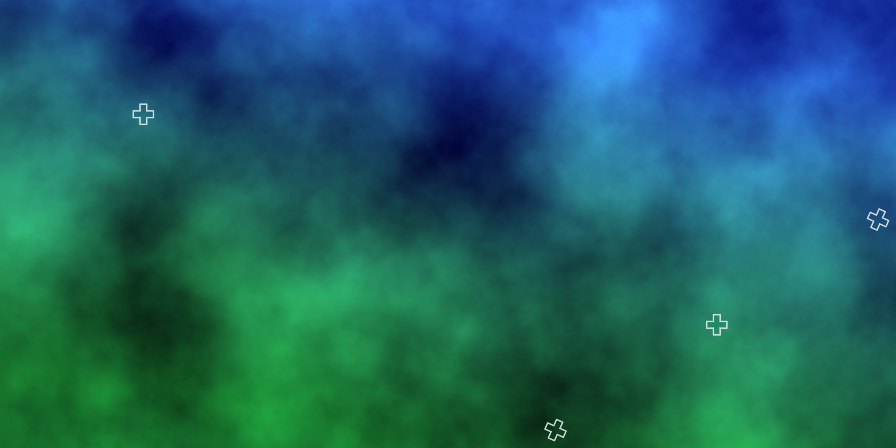
A Shadertoy shader for this background:

```glsl
// Soft nebula clouds fading from green at the lower left to blue at the top,
// with a few small outlined plus signs. Rotated octaves of value noise set the
// brightness and bend the hue gradient; the signs are distance functions.

float hash(vec2 cell) {
    uvec2 q = uvec2(ivec2(cell)) * uvec2(1597u, 3812u);
    uint n = (q.x ^ q.y ^ 7919u) * 747796u;
    n = (n ^ (n >> 15u)) * 277803u;
    n = (n ^ (n >> 13u)) * 668265u;
    n ^= n >> 16u;
    return float(n & 65535u) / 65535.0;
}

float valueNoise(vec2 p) {
    vec2 cell = floor(p), f = fract(p);
    f = f * f * (3.0 - 2.0 * f);
    float low = mix(hash(cell), hash(cell + vec2(1, 0)), f.x);
    float high = mix(hash(cell + vec2(0, 1)), hash(cell + vec2(1, 1)), f.x);
    return mix(low, high, f.y);
}

mat2 rotation(float angle) {
    float c = cos(angle), s = sin(angle);
    return mat2(c, s, -s, c);
}

float clouds(vec2 p) {
    float sum = 0.0, amplitude = 0.5;
    for (int octave = 0; octave < 7; octave++) {
        sum += amplitude * valueNoise(p);
        p = rotation(0.65) * p * 2.02 + vec2(17.3, 9.1);
        amplitude *= 0.5;
    }
    return sum;
}

float box(vec2 p, vec2 halfSize) {
    vec2 d = abs(p) - halfSize;
    return length(max(d, 0.0)) + min(max(d.x, d.y), 0.0);
}

float plusSign(vec2 p) {
    vec2 arm = vec2(0.0225, 0.0075);
    return min(box(p, arm), box(p, arm.yx));
}

void mainImage(out vec4 fragColor, in vec2 fragCoord) {
    vec2 uv = fragCoord / iResolution.xy;
    vec2 p = fragCoord / iResolution.y;
    float aspect = iResolution.x / iResolution.y;
    float pixel = 1.0 / iResolution.y;

    // Cloud brightness, slightly stronger towards the lower left
    float light = 0.46 + 1.35 * (clouds(p * 3.0 + vec2(31.0, 12.0)) - 0.5);
    light += 0.14 * (1.0 - uv.x - uv.y);
    light = clamp(light, 0.03, 1.0);

    // Hue gradient: 0 is green, 1 is blue
    float bend = clouds(p * 1.8 + vec2(5.0, 47.0)) - 0.5;
    float blue = clamp(uv.y + 0.36 * (uv.x - 0.5) + 0.25 * bend, 0.0, 1.0);

    // Shadows are black below and deep blue above
    vec3 color = vec3(light * (0.15 + 0.17 * blue),
                      light * 0.78,
                      light * (0.3 + 0.48 * blue) + 0.43 * blue * blue);

    // Sparse outlined plus signs, every second one tilted
    for (int i = 0; i < 4; i++) {
        float k = float(i);
        vec2 center = vec2(aspect * fract(0.16 + 0.82 * k), 0.745 - 0.235 * k);
        float tilt = 0.42 * mod(k, 2.0);
        float edge = abs(plusSign(rotation(tilt) * (p - center)));
        float line = 1.0 - smoothstep(0.0016 - 0.5 * pixel, 0.0016 + 0.5 * pixel, edge);
        color = mix(color, vec3(0.93, 0.96, 0.95), 0.85 * line);
    }

    fragColor = vec4(clamp(color, 0.0, 1.0), 1.0);
}
```
